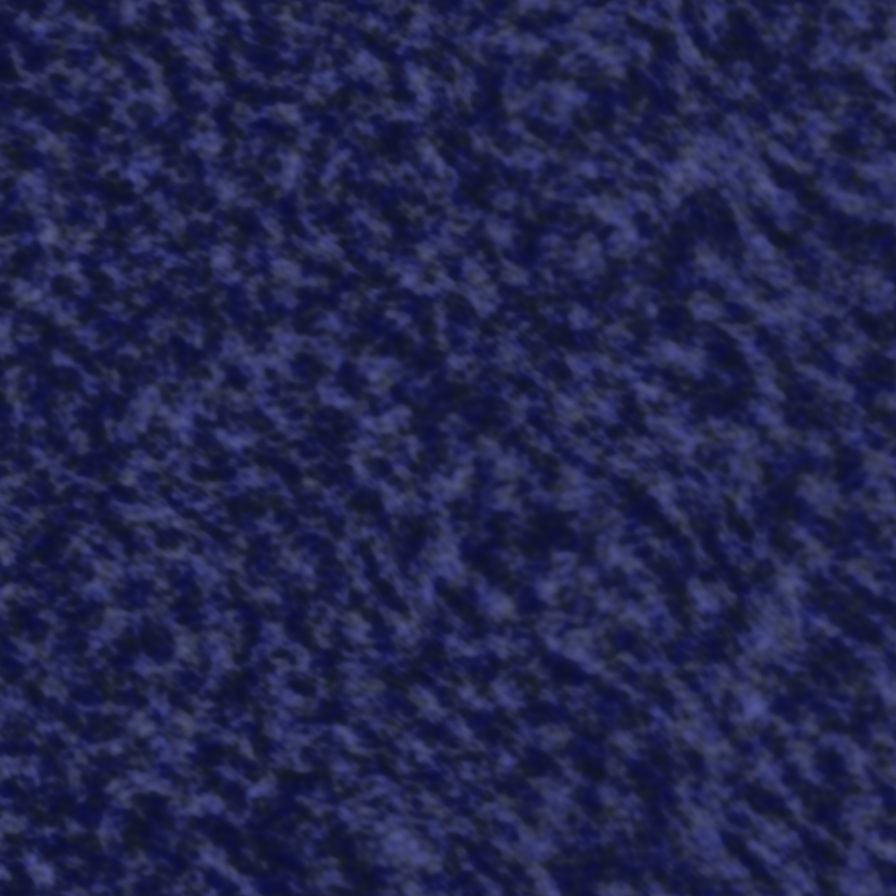
Write a three.js fragment shader that draws this texture.

```glsl
// Dark indigo denim: soft mottled flecks that lengthen into slanted twill streaks.
varying vec2 vUv;

// Random unit gradient for a lattice corner
vec2 randomDirection(vec2 cell) {
  float angle = 6.2832 * fract(sin(dot(cell, vec2(127.1, 311.7))) * 43758.5453);
  return vec2(cos(angle), sin(angle));
}

float cornerSlope(vec2 cell, vec2 f, vec2 corner) {
  return dot(randomDirection(cell + corner), f - corner);
}

// Gradient noise scaled to a spread of about one
float noise(vec2 p) {
  vec2 cell = floor(p);
  vec2 f = fract(p);
  vec2 u = f * f * f * (f * (f * 6.0 - 15.0) + 10.0);
  float low = mix(cornerSlope(cell, f, vec2(0.0)), cornerSlope(cell, f, vec2(1.0, 0.0)), u.x);
  float high = mix(cornerSlope(cell, f, vec2(0.0, 1.0)), cornerSlope(cell, f, vec2(1.0)), u.x);
  return mix(low, high, u.y) * 4.7;
}

// Coordinates along and across the twill, which falls to the right
vec2 twillSpace(vec2 p) {
  return vec2(dot(p, vec2(0.79, -0.61)), dot(p, vec2(0.61, 0.79)));
}

void main() {
  // Gentle bending of the cloth
  vec2 p = vUv + 0.006 * vec2(noise(vUv * 5.0), noise(vUv * 5.0 + 31.0));
  p.y -= 0.10 * vUv.x * (vUv.y - 0.5);
  vec2 twill = twillSpace(p);

  // Short flecks on the left turn into long streaks on the right
  float flecks = noise(twill * vec2(28.0, 41.0) + 7.0);
  float streaks = noise(twill * vec2(15.0, 46.0) + 53.0);
  float stretch = smoothstep(0.2, 1.0, vUv.x - 0.3 * (vUv.y - 0.5) + 0.08 * noise(vUv * 4.0 + 11.0));
  float blend = mix(0.2, 0.95, stretch);
  float weave = flecks * cos(blend) + streaks * sin(blend);

  // Fine yarn grain, faint upright columns and broad wear
  float grain = 0.8 * noise(vUv * vec2(66.0, 88.0) + 17.0)
              + 0.5 * noise(twill * vec2(84.0, 130.0) + 83.0);
  float columns = noise(p * vec2(24.0, 7.0) + 41.0);
  float wear = noise(vUv * 8.0 + 67.0);

  float tone = 0.84 * weave + mix(0.54, 0.4, stretch) * grain
             + 0.27 * columns + 0.24 * wear + 0.4 * (vUv.x - 0.5);

  // Skewed ramp: deep indigo floor, softly limited pale fleck tops
  tone = tone > 0.0 ? 3.4 * tone / (3.0 + tone) : 2.6 * tone / (2.6 - 0.6 * tone);
  float red = 0.122 * exp(0.5 * tone);

  // Dye varies between greyer and purer blue, apart from the brightness
  float dye = noise(vUv * vec2(36.0, 40.0) + 29.0) + 0.6 * noise(vUv * 80.0 + 97.0);
  vec3 indigo = vec3(red, red + 0.017, 0.138 + 1.27 * red);
  indigo += dye * vec3(-0.004, -0.005, 0.018);
  gl_FragColor = vec4(indigo, 1.0);
}
```
